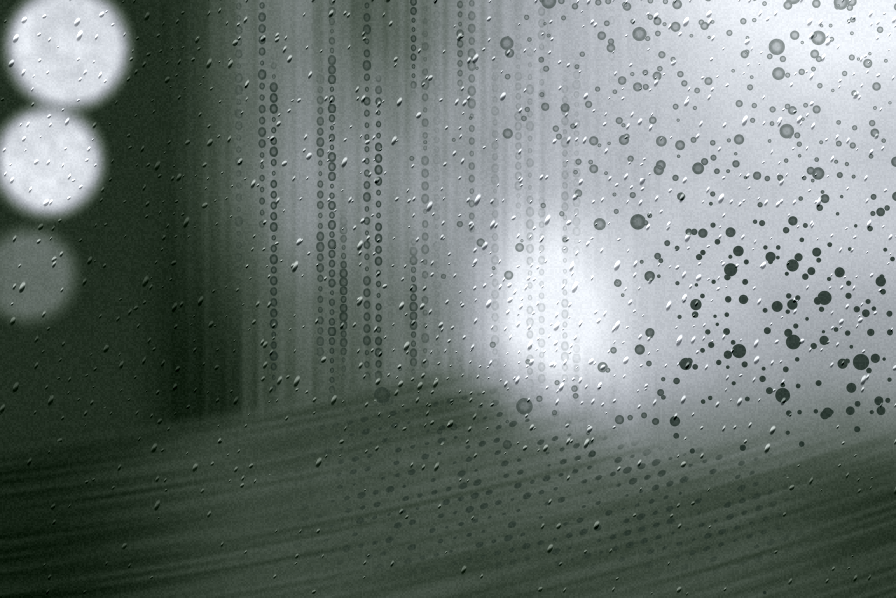
Write a Shadertoy shader that draws this texture.

```glsl
// A wet, misted window: blurred daylight and bokeh, columns of beads, dark drops,
// slanted glints and a wiped arc. Light is a sum of soft gradients; the water is
// placed by hashed cell grids.

#define COLUMN 0.0195
#define BEAD_ALPHA 0.75
#define DROP_ALPHA 0.85
#define DROP_DENSITY 0.5
#define GLINT_GAIN 0.36
#define WIPE_ROW 0.021
#define WIPE_ALPHA 0.55
#define MIST_GAIN 0.09
#define GRAIN_GAIN 0.045
#define WATER vec3(0.12, 0.17, 0.145)

float hash(vec2 p) {
  vec3 q = fract(vec3(p.xyx) * 0.1031);
  q += dot(q, q.yzx + 33.33);
  return fract((q.x + q.y) * q.z);
}

vec2 hash2(vec2 p) { return vec2(hash(p + 17.3), hash(p + 71.9)); }

float noise(vec2 p) {
  vec2 i = floor(p), f = fract(p);
  f = f * f * (3.0 - 2.0 * f);
  return mix(mix(hash(i), hash(i + vec2(1, 0)), f.x),
             mix(hash(i + vec2(0, 1)), hash(i + 1.0), f.x), f.y);
}

float mist(vec2 p) { return 0.6 * noise(p) + 0.4 * noise(p * 2.7 + 5.0); }

float glow(vec2 p, vec2 centre, vec2 radius) {
  vec2 d = (p - centre) / radius;
  return exp(-dot(d, d));
}

// 1 inside [a, b], easing over the given widths
float band(float x, float a, float wa, float b, float wb) {
  return smoothstep(a, a + wa, x) * (1.0 - smoothstep(b - wb, b, x));
}

float disc(float d, float r, float soft) { return 1.0 - smoothstep(r - soft, r + soft, d); }

// Drop with a dark rim and a paler middle
float ring(float d, float r, float soft, float fill) {
  return disc(d, r, soft) * mix(fill, 1.0, smoothstep(0.3 * r, 0.8 * r, d));
}

float wipeCurve(float x) { return 0.12 * x + 0.07 * x * x; }

float wipeEdge(float x) { return mix(0.245 + wipeCurve(x), 0.27, smoothstep(0.7, 1.1, x)); }

// Luminance behind the glass
float daylight(vec2 p) {
  float x = p.x, y = p.y;
  float upper = 0.16 + 0.39 * smoothstep(0.27, 0.5, x) + 0.23 * smoothstep(0.6, 1.2, x);
  upper -= 0.2 * glow(p, vec2(0.62, 1.0), vec2(0.17, 0.13));
  upper -= 0.24 * (1.0 - smoothstep(0.33, 0.75, y)) * band(x, 0.2, 0.25, 0.95, 0.4);
  upper -= 0.24 * (1.0 - smoothstep(0.3, 0.62, y)) * smoothstep(0.95, 1.45, x);
  float lower = 0.12 + 0.14 * smoothstep(0.05, 0.45, x) - 0.06 * smoothstep(1.2, 1.5, x);
  lower += 0.05 * glow(p, vec2(0.9, 0.2), vec2(0.3, 0.12));
  float edge = wipeEdge(x), width = mix(0.025, 0.13, smoothstep(0.6, 1.0, x));
  float light = mix(lower, upper, smoothstep(edge - width, edge + width, y));
  light += 0.4 * glow(p, vec2(0.92, 0.47), vec2(0.11, 0.16));
  light += 0.28 * glow(p, vec2(1.42, 1.04), vec2(0.3, 0.17));
  light += MIST_GAIN * (mist(p * 6.0) - 0.5) * smoothstep(0.1, 0.5, light);
  light *= 1.0 - 0.25 * glow(p, vec2(0), vec2(0.35, 0.2));
  // Bokeh discs down the left side
  for (float k = 0.0; k < 3.0; k++) {
    float d = length(p - vec2(0.113 - 0.032 * k, 0.92 - 0.19 * k));
    float level = (k < 2.0 ? 0.88 : 0.4) * (0.9 + 0.2 * mist(p * 25.0));
    light = mix(light, max(light, level), disc(d, 0.1 - 0.012 * k, 0.022));
  }
  return light;
}

float beadColumns(vec2 p, float soft) {
  float id = floor(p.x / COLUMN), edge = wipeEdge(p.x);
  float pitch = mix(0.014, 0.023, hash(vec2(id, 8)));
  vec2 cell = vec2(id, floor(p.y / pitch));
  vec2 d = p - (cell + 0.5) * vec2(COLUMN, pitch);
  float r = COLUMN * mix(0.16, 0.37, hash(cell));
  float keep = smoothstep(0.15, 0.7, hash(vec2(id, 3)));
  keep *= smoothstep(0.25, 0.55, noise(vec2(id * 7.0, p.y * 4.0)));
  float area = band(p.x, 0.37, 0.12, 0.84, 0.16) + 0.22 * band(p.x, 0.22, 0.1, 1.15, 0.2);
  return ring(length(d * vec2(1, 0.8)), r, soft, 0.4) * keep * min(area, 1.0)
       * smoothstep(edge - 0.01, edge + 0.04, p.y);
}

float scatteredDrops(vec2 p, float soft) {
  float cover = 0.0, size = 0.075;
  for (float k = 0.0; k < 3.0; k++, size *= 0.62) {
    vec2 cell = floor(p / size), id = cell + 31.0 * k, mid = (cell + 0.5) * size;
    float r = size * mix(0.09, 0.19, hash(id + 2.0));
    vec2 d = p - mid - (hash2(id) - 0.5) * (size - 2.4 * r);
    float density = DROP_DENSITY * smoothstep(0.6, 1.15, mid.x) * smoothstep(0.2, 0.33, mid.y);
    density *= 1.0 - 0.9 * glow(mid, vec2(0.92, 0.47), vec2(0.16, 0.2));
    float solid = smoothstep(0.95, 1.2, mid.x) * (1.0 - smoothstep(0.55, 0.85, mid.y));
    float drop = ring(length(d), r, soft, mix(0.5, 1.0, solid)) * mix(0.55, 1.0, solid);
    cover = max(cover, drop * step(hash(id + 9.0), density));
  }
  return cover;
}

// Slanted droplets, bright on one side and dark on the other
float glints(vec2 p, float soft) {
  float sum = 0.0, size = 0.034;
  float density = 0.26 + 0.35 * glow(p, vec2(0.88, 0.45), vec2(0.25, 0.18));
  density *= mix(0.3, 1.0, smoothstep(0.1, 0.4, p.y));
  for (int i = 0; i < 2; i++, size *= 0.62) {
    vec2 s = vec2(p.x - 0.3 * p.y, p.y) / size, id = floor(s) + 57.0 * float(i);
    vec2 d = (fract(s) - 0.5 - 0.5 * (hash2(id) - 0.5)) * size;
    float r = size * mix(0.06, 0.13, hash(id + 5.0));
    d.y /= mix(1.0, 2.3, hash(id + 6.0));
    float tone = mix(-0.9, 1.0, smoothstep(-0.5 * r, 0.5 * r, d.y - 0.5 * d.x));
    sum += disc(length(d), r, soft) * tone * step(hash(id + 7.0), density);
  }
  return sum;
}

float wipeDots(vec2 p, float soft) {
  float v = (p.y - wipeCurve(p.x)) / WIPE_ROW, row = floor(v);
  float u = p.x / 0.024 + 9.0 * hash(vec2(row, 1));
  vec2 id = vec2(floor(u), row);
  vec2 d = (fract(vec2(u, v)) - 0.5) * vec2(0.018, WIPE_ROW);
  float r = mix(0.002, 0.0055, hash(id + 3.0));
  return disc(length(d), r, soft) * step(hash(id + 6.0), 0.75)
       * band(p.x, 0.42, 0.25, 1.4, 0.2) * band(p.y, 0.02, 0.08, wipeEdge(p.x), 0.06);
}

void mainImage(out vec4 fragColor, in vec2 fragCoord) {
  vec2 p = fragCoord / iResolution.xy * vec2(1.5, 1);
  float soft = max(0.0012, 0.7 / iResolution.y);
  // Vertical runs above, curved wipe marks below
  float light = daylight(p), v = p.y - wipeCurve(p.x);
  float runs = (noise(vec2(p.x * 110.0, p.y * 3.0)) - 0.5) * band(p.x, 0.2, 0.2, 1.3, 0.5);
  float marks = noise(vec2(p.x * 4.0, v * 130.0)) - 0.5;
  light += 0.075 * mix(marks, runs, smoothstep(-0.02, 0.03, p.y - wipeEdge(p.x)));
  light = clamp(light, 0.04, 0.97);
  // Green shadows, cool highlights
  vec3 color = light + mix(vec3(-0.03, 0.018, -0.03), vec3(-0.02, 0, 0.026), smoothstep(0.2, 0.75, light));
  color = mix(color, WATER, BEAD_ALPHA * beadColumns(p, soft));
  color = mix(color, WATER, DROP_ALPHA * scatteredDrops(p, soft));
  color = mix(color, WATER, WIPE_ALPHA * wipeDots(p, soft));
  color += GLINT_GAIN * glints(p, soft) * mix(0.35, 1.0, smoothstep(0.1, 0.5, light));
  color += GRAIN_GAIN * (hash(floor(p * 342.0)) - 0.5);
  fragColor = vec4(clamp(color, 0.0, 1.0), 1);
}
```
